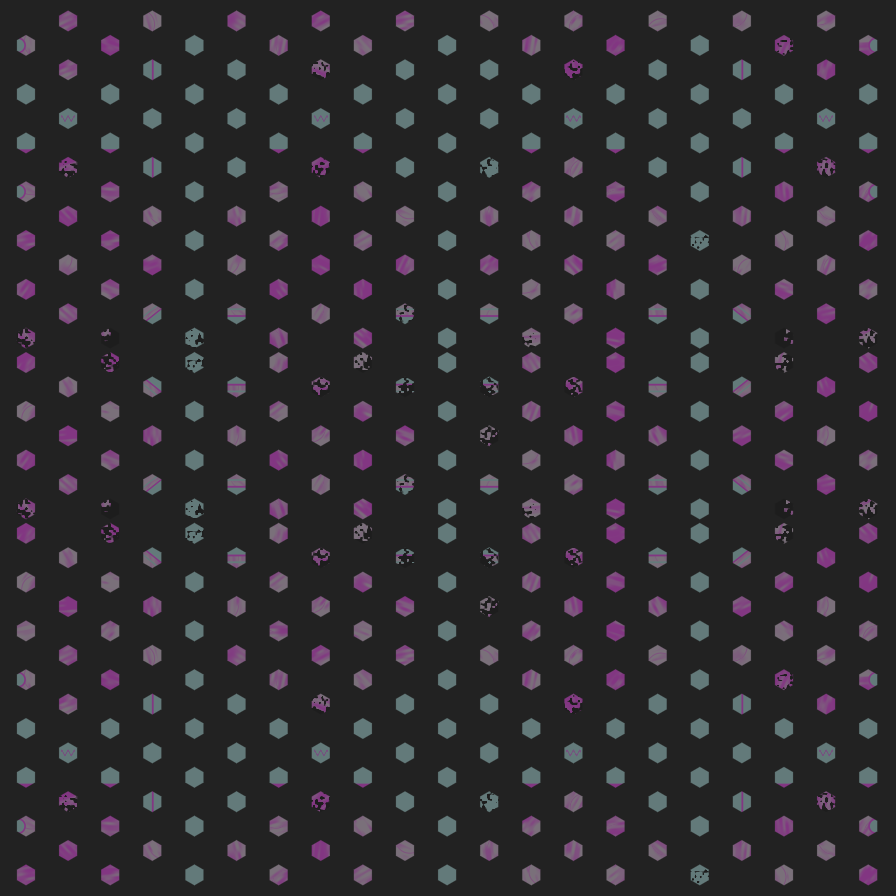
A WebGL 2 fragment shader for this pattern:

```glsl
#version 300 es
precision highp float;

#define COLUMNS 21.0
#define ROWS 36.0
#define FIRST vec2(0.0290, 0.0234)
#define PITCH vec2(0.0470, 0.02723)
#define APOTHEM 0.0101
#define STREAK_SCALE vec2(0.9, 3.2)
#define WEAR_SCALE 3.5
#define GROUND vec3(0.133)
#define WORN vec3(0.115)
#define TEAL vec3(0.39, 0.48, 0.48)
#define GREY vec3(0.48, 0.44, 0.48)
#define MAGENTA vec3(0.51, 0.21, 0.51)

uniform vec2 u_resolution;
out vec4 fragColor;

float hash(vec2 p) {
    vec3 h = fract(vec3(p.xyx) * 0.1031);
    h += dot(h, h.yzx + 33.33);
    return fract((h.x + h.y) * h.z);
}

float noise(vec2 p) {
    vec2 i = floor(p), f = fract(p);
    f *= f * (3.0 - 2.0 * f);
    return mix(mix(hash(i), hash(i + vec2(1, 0)), f.x),
               mix(hash(i + vec2(0, 1)), hash(i + vec2(1, 1)), f.x), f.y);
}

bool same(float a, float b) { return abs(a - b) < 0.5; }

float hexagon(vec2 p) {
    p = abs(p);
    return max(p.x, 0.5 * p.x + 0.866 * p.y) - 1.0;
}

float stroke(float d, float halfWidth, float blur) {
    return 1.0 - smoothstep(halfWidth - blur, halfWidth + blur, abs(d));
}

// Rows recur in bands: the middle band twice, the top band again at the foot
float foldRow(float row) {
    return row > 24.5 ? row - 26.0 : row > 17.5 ? row - 7.0 : row;
}

// Share of a hexagon that has flaked away
float wearAmount(float column, float row, float spoke, float chance) {
    float side = abs(column - 10.0);
    if (same(row, 13.0) && side > 7.5) return side < 9.0 ? 0.9 : 0.55;
    if (same(row, 14.0) && (same(side, 8.0) || same(column, 8.0))) return 0.55;
    if (same(row, 15.0) && side < 4.0) return 0.52;
    if (same(row, 17.0) && same(column, 11.0)) return 0.55;
    if (same(abs(row - 4.0), 2.0) && spoke < 0.5) return 0.4 * step(0.3, chance);
    return chance > 0.94 ? 0.35 : 0.0;
}

// Grey face with magenta streaks and a thin curved vein
vec3 streakedFace(vec2 q, vec2 seed, float spoke, float blur) {
    float angle = 6.2832 * hash(seed + 11.0);
    float c = cos(angle), s = sin(angle);
    vec2 t = vec2(c * q.x + s * q.y, c * q.y - s * q.x);
    float strength = (spoke < 1.5 ? 0.5 : 0.3) + 0.7 * (hash(seed + 23.0) - 0.5);
    float streak = noise(t * STREAK_SCALE + 40.0 * hash(seed + 5.0));
    float tint = strength + 0.7 * (streak - 0.5) + 0.25 * t.y * hash(seed + 31.0);
    float vein = stroke(t.y - 0.35 * t.x * t.x + 0.2, 0.06, blur);
    tint = max(smoothstep(0.05, 0.95, tint), 0.5 * vein * step(0.4, hash(seed + 47.0)));
    return mix(GREY, MAGENTA, tint);
}

vec3 paintFace(vec2 q, float column, float row, float spoke, float blur) {
    vec2 seed = vec2(column, row) + 3.0;
    float fromBand = abs(row - 4.0);
    float side = abs(column - 10.0);
    vec3 face = streakedFace(q, seed, spoke, blur);

    // Teal spokes and teal horizontal band
    if (spoke > 2.5 || fromBand < 1.5 || (fromBand < 2.5 && spoke > 1.5)) {
        float mark = 0.0;
        if (same(row, 4.0) && spoke < 0.5)
            mark = 0.6 * stroke(q.y - 0.25 * cos(9.0 * q.x), 0.12, blur) * step(abs(q.x), 0.8);
        if (same(row, 5.0) && same(spoke, 1.0) && hash(seed) > 0.3)
            mark = smoothstep(-0.62, -0.78, q.y);
        if (same(fromBand, 2.0) && same(side, 7.0))
            mark = stroke(q.x - 0.05, 0.1, blur);
        return mix(TEAL, MAGENTA, mark);
    }
    // Part teal faces, split by a magenta line
    if ((same(row, 12.0) || same(row, 15.0)) && same(spoke, 2.0)) {
        float turn = row > 13.0 ? -1.0 : 1.0;
        float bend = same(side, 7.0) ? 0.8 * q.x * sign(column - 10.0) : 0.0;
        float edge = turn * q.y + bend + 0.25;
        face = mix(TEAL, mix(GREY, face, 0.6), smoothstep(-blur, blur, edge));
        face = mix(face, TEAL, stroke(edge - 0.75, 0.1, blur));
        face = mix(face, MAGENTA, stroke(edge, 0.1, blur));
    }
    if (same(fromBand, 3.0) && same(side, 10.0)) {
        float arc = length(q - vec2(0.9 * sign(column - 10.0), 0.0)) - 0.8;
        face = mix(face, TEAL, smoothstep(blur, -blur, arc));
        face = mix(face, MAGENTA, stroke(arc, 0.09, blur));
    }
    return face;
}

void main() {
    vec2 uv = gl_FragCoord.xy / u_resolution;
    vec2 grid = (vec2(uv.x, 1.0 - uv.y) - FIRST) / PITCH;

    // Staggered cell; neighbouring rows use alternate columns
    float gridRow = clamp(floor(grid.y + 0.5), 0.0, ROWS - 1.0);
    float row = foldRow(gridRow);
    float parity = mod(row + step(row, 13.5), 2.0);
    float column = 2.0 * floor(0.5 * (grid.x - parity) + 0.5) + parity;
    column = clamp(column, parity, COLUMNS - 1.0 - parity);
    vec2 q = (grid - vec2(column, gridRow)) * PITCH * vec2(1, -1) / APOTHEM;
    float blur = 0.75 / (APOTHEM * min(u_resolution.x, u_resolution.y));
    float spoke = abs(mod(column + 2.0, 6.0) - 3.0);

    vec3 face = paintFace(q, column, row, spoke, blur);

    // Ragged flakes, leaning to one random side
    vec2 seed = vec2(column, row) + 71.0;
    float wear = wearAmount(column, row, spoke, hash(seed));
    float lean = dot(q, vec2(hash(seed + 7.0) - 0.5, 0.35));
    float flake = noise(q * WEAR_SCALE + 60.0 * hash(seed + 13.0)) + 0.5 * lean;
    face = mix(face, WORN, step(0.01, wear) * smoothstep(0.08, -0.08, flake - wear));

    float cover = smoothstep(blur, -blur, hexagon(q));
    fragColor = vec4(mix(GROUND, face, cover), 1.0);
}
```
